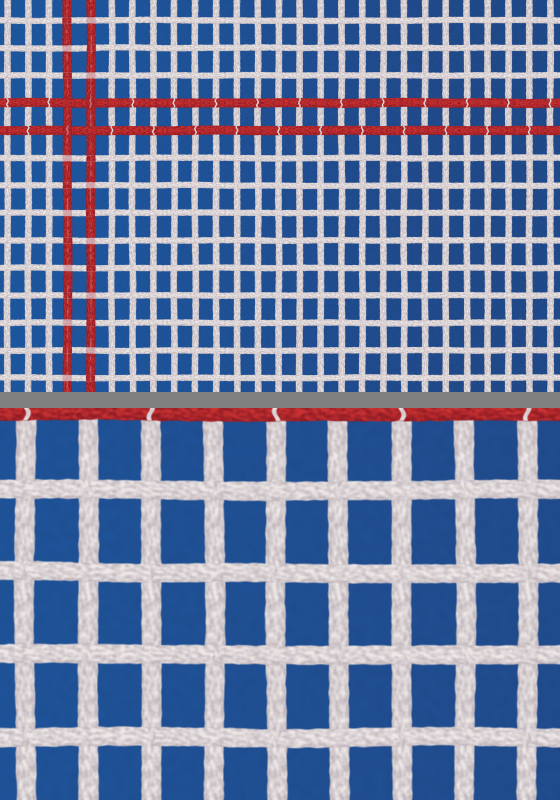
Top, the full canvas; bottom, a detail of the centre.
This pattern is drawn by a Shadertoy shader. Its source:

```glsl
// Open leno net of pale threads with paired red stripes over a blue backing.

// Layout, in units of the canvas width; y runs down from the top edge
const vec2 PITCH = vec2(0.0373, 0.0491);
const vec2 ORIGIN = vec2(0.0130, 0.0365);
const float STRIPE_CENTRE = 3.5;     // thread index midway between the two red threads
const float FIRST_WARP_SHIFT = -0.0048;
const vec2 PALE_HALF = vec2(0.0059, 0.0056);
const vec2 RED_HALF = vec2(0.0080, 0.0081);
const float TICK_HALF = 0.0014;
const float WOBBLE = 0.0022;
const float SOFTNESS = 0.0007;

// Colours
const vec3 BACK_LEFT = vec3(0.115, 0.335, 0.615);
const vec3 BACK_RIGHT = vec3(0.125, 0.285, 0.535);
const vec3 PALE_LIGHT = vec3(0.93, 0.91, 0.905);
const vec3 PALE_SHADE = vec3(0.77, 0.73, 0.75);
const vec3 RED_LIGHT = vec3(0.80, 0.20, 0.20);
const vec3 RED_SHADE = vec3(0.57, 0.11, 0.14);
const vec3 PINK = vec3(0.78, 0.46, 0.49);

vec2 hashGradient(vec2 p) {
    float a = 6.2832 * fract(sin(dot(p, vec2(127.1, 311.7))) * 43758.55);
    return vec2(cos(a), sin(a));
}

float gradientNoise(vec2 p) {
    vec2 i = floor(p), f = fract(p);
    vec2 u = f * f * f * (f * (f * 6.0 - 15.0) + 10.0);
    vec2 e = vec2(1.0, 0.0);
    float low = mix(dot(hashGradient(i), f),
                    dot(hashGradient(i + e.xy), f - e.xy), u.x);
    float high = mix(dot(hashGradient(i + e.yx), f - e.yx),
                     dot(hashGradient(i + e.xx), f - e.xx), u.x);
    return mix(low, high, u.y);
}

// Coverage of a band of the given half width
float band(float d, float halfWidth) {
    float soft = max(SOFTNESS, 0.7 / iResolution.x);
    return 1.0 - smoothstep(halfWidth - soft, halfWidth + soft, abs(d));
}

// Twisted fibre relief; s.x runs along the thread, s.y across it
float fibre(vec2 s, float slant) {
    vec2 twisted = vec2(s.x + s.y * slant, s.y - s.x * 0.3 * slant);
    return gradientNoise(twisted * vec2(170.0, 380.0))
         + 0.5 * gradientNoise(s * vec2(390.0, 430.0) + 17.0);
}

vec3 threadColour(float red, float relief, float across) {
    float light = clamp(0.62 + 0.9 * relief - 0.35 * across * across, 0.0, 1.0);
    return mix(mix(PALE_SHADE, PALE_LIGHT, light), mix(RED_SHADE, RED_LIGHT, light), red);
}

void mainImage(out vec4 fragColor, in vec2 fragCoord) {
    vec2 q = vec2(fragCoord.x, iResolution.y - fragCoord.y) / iResolution.x;

    // Nearest warp (x) and weft (y), and the distance to each
    vec2 id = floor((q - ORIGIN) / PITCH + 0.5);
    vec2 red = 1.0 - step(1.0, abs(id - STRIPE_CENTRE));
    vec2 drift = WOBBLE * vec2(gradientNoise(vec2(id.x * 7.37 + 0.4, q.y * 7.0)),
                               gradientNoise(vec2(q.x * 9.0, id.y * 5.83 + 40.6)));
    vec2 d = q - ORIGIN - id * PITCH - drift;
    if (id.x == floor(STRIPE_CENTRE)) d.x -= FIRST_WARP_SHIFT;

    // Uneven thread edges
    vec2 fray = 0.0007 * vec2(gradientNoise(vec2(q.y * 170.0, id.x * 3.7 + 0.3)),
                              gradientNoise(vec2(q.x * 170.0, id.y * 4.3 + 9.2)));
    vec2 halfWidth = mix(PALE_HALF, RED_HALF, red) + fray;
    float warpMask = band(d.x, halfWidth.x);
    float weftMask = band(d.y, halfWidth.y);
    vec2 across = d / halfWidth;

    // Backing with a gentle fall-off to the right
    vec3 col = mix(BACK_LEFT, BACK_RIGHT, smoothstep(0.0, 0.9, q.x));
    col *= 1.0 + 0.04 * gradientNoise(q * 160.0);

    // Warp: granular, with a pale broken core in the red threads
    vec3 warp = threadColour(red.x, fibre(vec2(q.y, d.x), 0.6) - 0.12, across.x);
    float core = smoothstep(-0.25, 0.3, gradientNoise(vec2(q.y * 120.0, id.x + 0.5)));
    warp = mix(warp, PINK, 0.7 * red.x * core * band(d.x, 0.0011));
    col = mix(col, warp, warpMask);

    // Weft: slanted fibres, mirrored into chevrons on the red threads
    float fold = mix(d.y, abs(d.y), red.y);
    vec3 weft = threadColour(red.y, fibre(vec2(q.x, fold), 1.1) - 0.12 * across.y, across.y);
    weft = mix(weft, PINK, 0.5 * red.x * (1.0 - red.y) * warpMask);
    col = mix(col, weft, weftMask);

    // Alternate crossings: red warp rises whole, pale warp shows as a thin tie
    float rises = mod(id.x + id.y, 2.0);
    float bend = 0.0012 * sin(d.y * 520.0 + id.x);
    float tie = band(d.x + bend, TICK_HALF) * weftMask;
    float over = mix(tie, warpMask * weftMask, red.x);
    col = mix(col, warp, rises * over);
    col = mix(col, PINK, 0.8 * rises * tie * red.x * red.y);

    fragColor = vec4(col, 1.0);
}
```
